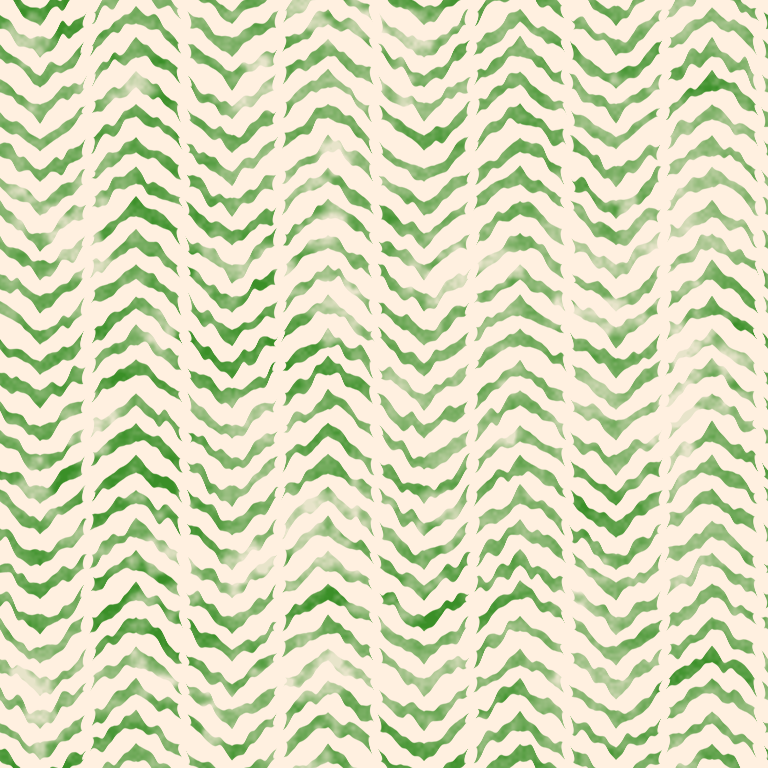
Give the GLSL for this pattern, as a Shadertoy shader.

```glsl
// Hand-painted herringbone: columns of wavy chevrons, pointing down and up in turn.
// Each stroke is a folded band with hashed wobble, notched ends and a pointed tip,
// filled with a mottled watercolour wash from wrapping value noise.

#define COLUMNS 8.0        // chevron columns across (even)
#define ROWS 24.0          // chevrons down each column
#define COLUMN_SHIFT 0.083 // part of a column cut by the left edge
#define SLOPE 2.08         // rows climbed per column width
#define HALF_STROKE 0.176  // half stroke height, in rows
#define HALF_SPAN 0.434    // half chevron width, in columns
#define WOBBLE 0.34        // waviness of the strokes, in rows
#define ROUGHNESS 0.15     // variation of stroke thickness
#define INK vec3(0.21, 0.555, 0.14)
#define PAPER vec3(1.0, 0.94, 0.88)

float hash(vec2 p) {
    uvec2 q = uvec2(p) * uvec2(1597334673u, 3812015801u);
    uint n = (q.x ^ q.y) * 1597334673u;
    n = (n ^ (n >> 15)) * 2246822519u;
    n ^= n >> 13;
    return float(n >> 8) / 16777216.0;
}

// Value noise that wraps after a whole number of cells
float noise(vec2 p, float period) {
    vec2 i = floor(p), f = fract(p);
    f = f * f * (3.0 - 2.0 * f);
    vec2 a = mod(i, period), b = mod(i + 1.0, period);
    return mix(mix(hash(a), hash(vec2(b.x, a.y)), f.x),
               mix(hash(vec2(a.x, b.y)), hash(b), f.x), f.y);
}

float wrapNoise(vec2 uv, float cells) {
    return noise(uv * cells, cells);
}

// Centred noise along one stroke, separate for each seed
float strokeNoise(float x, float seed) {
    return noise(vec2(x + 16.0, seed), 2048.0) - 0.5;
}

// Signed distance to the nearest chevron in canvas units; also gives its seed
float chevron(vec2 uv, out float seed) {
    float cx = uv.x * COLUMNS + COLUMN_SHIFT;
    float column = mod(floor(cx), COLUMNS);
    float x = fract(cx) - 0.5;
    float side = abs(x);
    float direction = mod(column, 2.0) * 2.0 - 1.0;

    // Fold the column so that every chevron becomes a level band
    float level = direction * (uv.y * ROWS - 0.5) - 0.23 + SLOPE * side + 0.7;
    float row = mod(floor(level), ROWS);
    float y = fract(level) - 0.5;
    seed = column * ROWS + row;

    // Bend the band and vary its thickness
    float bend = WOBBLE * strokeNoise(x * 9.0, seed)
               + 0.35 * WOBBLE * strokeNoise(x * 17.0, seed + 300.0);
    bend *= 0.35 + 0.65 * smoothstep(0.0, 0.14, side);
    float thickness = HALF_STROKE + ROUGHNESS * strokeNoise(x * 11.0, seed + 600.0);
    float t = y - bend;

    // Sharp outer tip, rounded inner bend
    float outer = thickness + 0.07 * exp(-side * 24.0);
    float inner = thickness + 0.09 * exp(-side * side * 260.0);
    float band = max(t - outer, -t - inner) * 0.82 / ROWS;

    // Notched ends, longer along the inner edge
    float across = clamp(t / thickness, -1.0, 1.0);
    float end = HALF_SPAN + 0.03 * (hash(vec2(seed, x > 0.0 ? 901.0 : 902.0)) - 0.5)
              + 0.022 * across * across - 0.012 * across;
    return max(band, (side - end) / COLUMNS);
}

// Share of paper showing through the paint
float wash(vec2 uv, float seed) {
    float broad = wrapNoise(uv, 9.0) - 0.5;
    float pools = wrapNoise(uv + 0.37, 31.0) - 0.5;
    float blots = wrapNoise(uv + 0.61, 83.0) - 0.5;
    float grain = wrapNoise(uv, 211.0) - 0.5;
    float pale = 0.33 + 0.34 * broad + 0.28 * pools + 0.22 * blots + 0.14 * grain;
    pale += 0.24 * (hash(vec2(seed, 903.0)) - 0.5);

    // Worn, faded patches with speckled edges
    float worn = wrapNoise(uv + 0.19, 13.0) + 0.35 * pools + 0.25 * blots;
    pale += 0.32 * smoothstep(0.7, 1.0, worn);
    return clamp(pale, 0.02, 0.88);
}

void mainImage(out vec4 fragColor, in vec2 fragCoord) {
    vec2 uv = fragCoord / iResolution.xy;
    float seed;
    float d = chevron(uv, seed);
    float pixel = 1.0 / iResolution.y;
    float cover = smoothstep(0.75 * pixel, -0.75 * pixel, d);

    vec3 paint = mix(INK, PAPER, wash(uv, seed));
    fragColor = vec4(mix(PAPER, paint, cover), 1.0);
}
```
